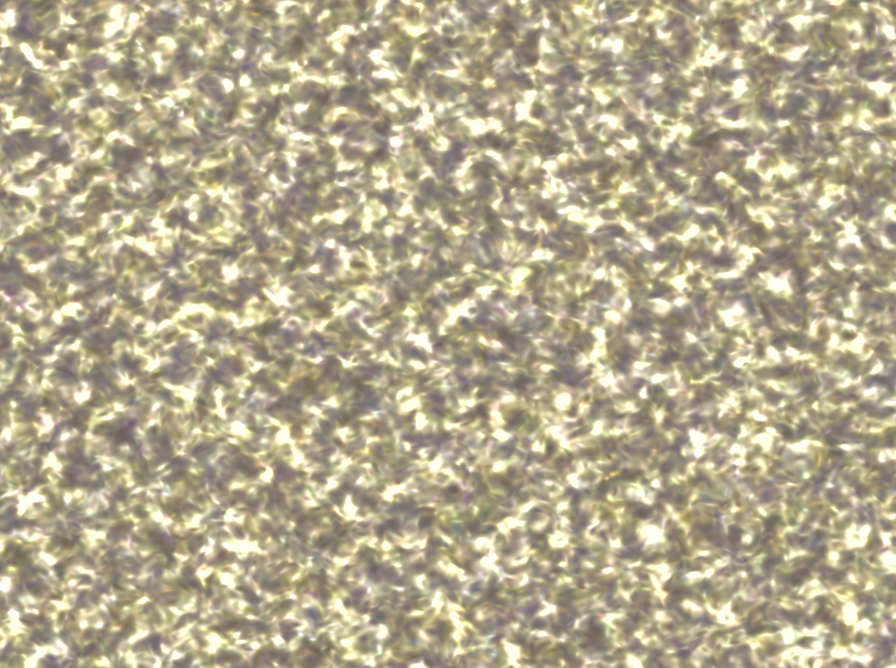
This texture is drawn by a Shadertoy shader. Its source:

```glsl
// Glittering metallic grain: soft mottled clumps of gradient noise, overlaid
// with small randomly turned flakes. Their summed height becomes brightness,
// and slower and finer tints give the yellow, pink and green iridescence.

vec2 hash2(vec2 p) {
    vec3 q = fract(p.xyx * vec3(0.1031, 0.1030, 0.0973));
    q += dot(q, q.yzx + 33.33);
    return fract((q.xx + q.yz) * q.zy);
}

mat2 rotation(float angle) {
    float c = cos(angle), s = sin(angle);
    return mat2(c, s, -s, c);
}

// Slope of one lattice corner, measured at an offset from it
float cornerSlope(vec2 corner, vec2 offset) {
    float angle = 6.2832 * hash2(corner).x;
    return dot(vec2(cos(angle), sin(angle)), offset);
}

float gradientNoise(vec2 p) {
    vec2 i = floor(p), f = fract(p);
    vec2 u = f * f * f * (f * (f * 6.0 - 15.0) + 10.0);
    vec2 e = vec2(1.0, 0.0);
    return mix(mix(cornerSlope(i, f), cornerSlope(i + e, f - e), u.x),
               mix(cornerSlope(i + e.yx, f - e.yx), cornerSlope(i + 1.0, f - 1.0), u.x), u.y);
}

// Scattered oval flakes: x is brightness, y is pink-green tint, z is blue tint
vec3 flakes(vec2 p) {
    vec2 cell = floor(p);
    vec3 sum = vec3(0.0);
    for (int y = -1; y <= 1; y++) {
        for (int x = -1; x <= 1; x++) {
            vec2 id = cell + vec2(x, y);
            vec2 look = hash2(id + 71.0);
            vec2 d = rotation(3.1416 * look.x) * (p - id - hash2(id + 19.0));
            d /= vec2(0.50, 0.22);
            vec3 strength = vec3(look.y, hash2(id + 137.0)) * 2.0 - 1.0;
            sum += strength * exp(-dot(d, d));
        }
    }
    return sum;
}

void mainImage(out vec4 fragColor, in vec2 fragCoord) {
    vec2 p = fragCoord / iResolution.y + 2.0;

    // Bend the plane a little so that no lattice shows
    vec2 q = p + 0.008 * vec2(gradientNoise(p * 19.0), gradientNoise(p * 19.0 + 47.0));
    q.y *= 1.15;

    // Clumps from broad shading down to fine grit
    float height = 0.95 * gradientNoise(rotation(0.4) * q * 8.0);
    height += 2.9 * gradientNoise(rotation(0.9) * q * 27.0);
    height += 2.1 * gradientNoise(rotation(2.1) * q * 43.0);
    height += 1.4 * gradientNoise(rotation(2.8) * q * 76.0);

    // Flakes at two sizes
    vec3 coarse = flakes(rotation(0.3) * q * 42.0);
    vec3 fine = flakes(rotation(1.2) * q * 68.0);
    height += 1.6 * coarse.x + 1.2 * fine.x;

    // Skewed response: broad dull shadows and few bright glints
    float light = 0.36 + 0.27 * exp(0.57 * height);
    light = min(light, 1.2);

    // Iridescent tints
    float pink = 0.07 * coarse.y + 0.08 * fine.y + 0.06 * gradientNoise(q * 24.0 + 90.0);
    float blue = 0.12 * coarse.z + 0.12 * fine.z + 0.14 * gradientNoise(q * 17.0 + 30.0);

    vec3 color = light * vec3(1.0, 1.0, 0.79) + vec3(0.042, 0.0, 0.015);
    color += light * vec3(0.5 * pink, -0.5 * pink, blue);
    color.b += 0.05 * smoothstep(0.60, 0.48, light);

    // The strongest glints bleach towards white
    color = mix(color, vec3(1.0, 0.99, 0.94), 0.7 * smoothstep(0.92, 1.2, light));
    fragColor = vec4(clamp(color, 0.0, 1.0), 1.0);
}
```
